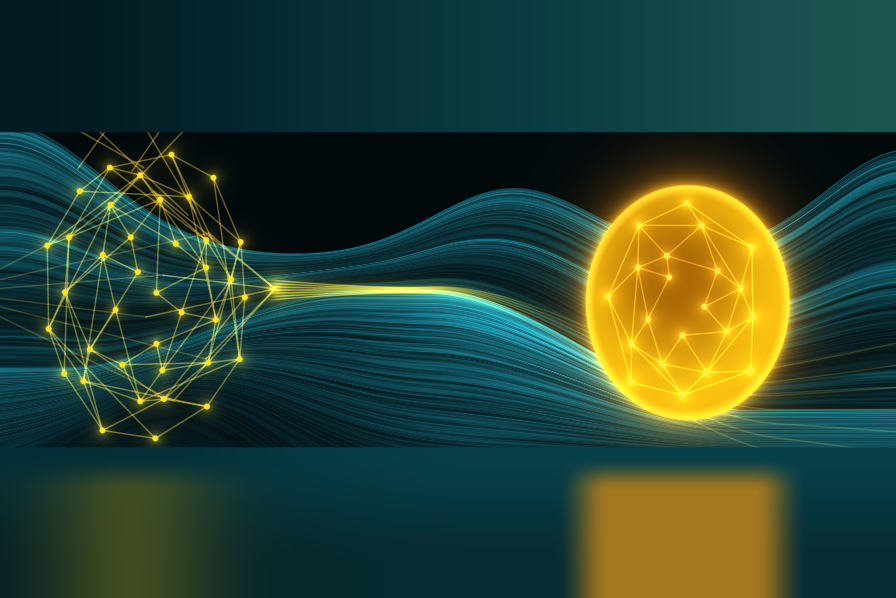
Reproduce this background procedurally as a WebGL 1 fragment shader.

```glsl
precision highp float;
// A dark teal band of flowing strands between a plain wall and a glossy floor.
// Strands are noise contours stretched between wave crests; the node web and
// the golden orb share one spiral network of points and links.
uniform vec2 u_resolution;
const vec3 GOLD = vec3(1.0, 0.82, 0.12);
const vec3 TEAL = vec3(0.11, 0.56, 0.64);
const vec3 NIGHT = vec3(0.004, 0.035, 0.045);
const float BAND_TOP = 0.779;
const float BAND_BOTTOM = 0.252;

vec2 hash2(vec2 p) {
  p = vec2(dot(p, vec2(127.1, 311.7)), dot(p, vec2(269.5, 183.3)));
  return fract(sin(p) * 43758.5) * 2.0 - 1.0;
}
float corner(vec2 i, vec2 f, vec2 o) { return dot(hash2(i + o), f - o); }
float gradientNoise(vec2 p) {
  vec2 i = floor(p), f = fract(p), u = f * f * (3.0 - 2.0 * f);
  return mix(mix(corner(i, f, vec2(0, 0)), corner(i, f, vec2(1, 0)), u.x),
             mix(corner(i, f, vec2(0, 1)), corner(i, f, vec2(1, 1)), u.x), u.y);
}
float bump(float x, float center, float width) {
  float t = (x - center) / width;
  return exp(-t * t);
}
float stroke(float d, float px) { return 1.0 - smoothstep(0.0, 0.0012 + 0.7 * px, d); }
float link(vec2 p, vec2 a, vec2 b, float px) {
  vec2 d = b - a;
  return stroke(length(p - a - d * clamp(dot(p - a, d) / dot(d, d), 0.0, 1.0)), px);
}

// Filaments along constant v, softened where the sheet is pinched
float strands(float x, float v, float count, float height, float px) {
  float blur = count * px / height;
  float n = abs(gradientNoise(vec2(x * 1.3 + count, v * count)));
  return (1.0 - smoothstep(0.0, 0.12 + 0.35 * blur, n)) / (1.0 + blur);
}
vec3 sheet(float x, float v, float height, float light, float px) {
  float lines = 0.4 * strands(x, v, 24.0, height, px)
    + 0.4 * strands(x, v, 47.0, height, px) + 0.25 * strands(x, v, 83.0, height, px);
  return NIGHT + TEAL * light * (0.24 + lines);
}
vec3 waves(vec2 p, float px) {
  float x = p.x;
  float far = 0.57 + 0.225 * bump(x, 0.0, 0.24) + 0.115 * bump(x, 0.86, 0.19)
    + 0.18 * bump(x, 1.52, 0.2);
  float front = mix(0.385, 0.515, smoothstep(0.1, 0.6, x)) - 0.2 * smoothstep(0.72, 1.25, x);
  float low = 0.235 + 0.125 * bump(x, 0.33, 0.25);
  // Back sheet: overlapping folds, each brightest on its crest
  float v = (far - p.y) / (far - front), fold = fract(v * 2.4);
  float light = 0.25 + 0.75 * exp(-2.2 * fold) * smoothstep(0.0, 0.06, fold);
  light *= mix(1.0, 0.5, smoothstep(0.3, 0.9, v));
  vec3 back = sheet(x, v, far - front, light, px) + TEAL * 0.5 * stroke(abs(p.y - far), px);
  vec3 col = mix(NIGHT, back, smoothstep(-px, px, far - p.y));
  // Front sheet: lit on the falling slope and along the right trough
  float w = (front - p.y) / (front - low), depth = max(w, 0.0);
  light = 0.3 + 0.55 * exp(-2.2 * depth) + 0.75 * bump(x, 0.93, 0.2) * exp(-2.0 * depth)
    + 0.3 * smoothstep(1.1, 1.4, x);
  light *= 1.0 - 0.5 * smoothstep(0.8, 1.5, w);
  return mix(col, sheet(x, w + 5.0, front - low, light, px), smoothstep(-px, px, front - p.y));
}

vec2 node(float i, float count, vec2 center, vec2 radius) {
  float a = i * 2.39996;
  vec2 q = sqrt((i + 0.5) / count) * vec2(cos(a), sin(a));
  return center + radius * (q + 0.09 * hash2(vec2(i, count)));
}
// Returns link coverage, node coverage and node glow
vec3 network(vec2 p, vec2 center, vec2 radius, float count, vec3 hops, float px) {
  vec3 sum = vec3(0.0);
  for (int k = 0; k < 38; k++) {
    float i = float(k);
    if (i >= count) break;
    vec2 a = node(i, count, center, radius);
    for (int h = 0; h < 3; h++) {
      float j = i + (h == 0 ? hops.x : h == 1 ? hops.y : hops.z);
      if (j < count) sum.x += link(p, a, node(j, count, center, radius), px);
    }
    float d = length(p - a);
    sum.y = max(sum.y, 1.0 - smoothstep(0.0045 - 0.5 * px, 0.0045 + px, d));
    sum.z += exp(-d / 0.009);
  }
  return min(sum, vec3(1.4, 1.0, 1.0));
}
// Links from the web to the hub, the left border and the upper border
float outerLinks(vec2 p, vec2 hub, float px) {
  float sum = 0.0;
  for (int k = 0; k < 6; k++) {
    float i = float(k);
    vec2 inner = vec2(0.29 + 0.06 * sin(i * 2.0), 0.33 + 0.07 * i);
    vec2 upper = vec2(0.24 + 0.11 * sin(i * 2.4), 0.68 + 0.04 * cos(i * 3.0));
    sum += link(p, hub, inner, px) + link(p, vec2(0.1 + 0.045 * i, 0.8), upper, px)
      + 0.5 * link(p, vec2(-0.02, 0.48 + 0.012 * i), inner, px);
  }
  return sum;
}
// Golden threads from the hub, pinched midway and spreading to the orb
float threads(vec2 p, float px) {
  float sum = 0.0, mid = 0.515 - 0.2 * smoothstep(0.72, 1.3, p.x);
  float spread = 0.0015 + 0.05 * pow(abs(p.x - 0.68), 1.7);
  for (int k = -3; k <= 3; k++) {
    float d = abs(p.y - mid - float(k) * spread);
    sum += 0.45 * stroke(d, px) + 0.06 * exp(-d / 0.008);
  }
  return sum * smoothstep(0.44, 0.48, p.x) * (1.0 - 0.65 * smoothstep(0.65, 0.95, p.x));
}
vec3 orb(vec3 col, vec2 p, float px) {
  vec2 center = vec2(1.15, 0.494), radius = vec2(0.17, 0.196), q = (p - center) / radius;
  float r = length(q), d = (r - 1.0) * 0.182, away = max(d, 0.0);
  col += vec3(0.46, 0.25, 0.015) * exp(-away / 0.035) + GOLD * 0.4 * exp(-away / 0.008);
  float rim = smoothstep(0.1, 1.05, length(q - vec2(-0.12, 0.2)));
  vec3 body = mix(vec3(0.66, 0.4, 0.02), vec3(0.97, 0.75, 0.06), rim);
  body += vec3(0.2, 0.22, 0.15) * smoothstep(0.9, 1.0, r);
  vec3 net = network(p, center, radius * 0.88, 21.0, vec3(3.0, 5.0, 8.0), px);
  body += vec3(0.22, 0.2, 0.07) * net.x + vec3(0.4, 0.35, 0.1) * net.z;
  return mix(col, mix(body, vec3(1.0, 0.93, 0.3), net.y), 1.0 - smoothstep(-px, px, d));
}
// Glossy floor with blurred reflections of the web and the orb
vec3 ground(vec2 p) {
  float depth = BAND_BOTTOM - p.y, fade = smoothstep(0.015, 0.075, depth);
  vec3 col = mix(vec3(0.02, 0.23, 0.27), vec3(0.025, 0.16, 0.18), smoothstep(0.0, 0.2, depth));
  col *= 0.78 + 0.3 * smoothstep(0.1, 0.8, p.x);
  col = mix(col, vec3(0.33, 0.35, 0.12), bump(p.x, 0.22, 0.14) * fade * 0.75);
  float glow = 1.0 - smoothstep(0.12, 0.21, abs(p.x - 1.14));
  return mix(col, vec3(0.64, 0.47, 0.12), glow * fade);
}
void main() {
  vec2 p = gl_FragCoord.xy / u_resolution.y, hub = vec2(0.46, 0.517);
  float px = 1.0 / u_resolution.y;
  vec3 wall = mix(vec3(0.01, 0.1, 0.13), vec3(0.04, 0.23, 0.25), smoothstep(0.0, 0.95, p.x));
  wall = mix(wall, vec3(0.11, 0.33, 0.32), smoothstep(0.8, 1.5, p.x));
  vec3 web = network(p, vec2(0.244, 0.51), vec2(0.19, 0.255), 38.0, vec3(5.0, 8.0, 11.0), px);
  float links = min(web.x + outerLinks(p, hub, px), 1.4);
  vec3 band = waves(p, px) + vec3(0.42, 0.34, 0.08) * links + GOLD * web.z * 0.55;
  band = mix(band, vec3(1.0, 0.9, 0.12), web.y);
  band += GOLD * (threads(p, px) + exp(-length(p - hub) / 0.012));
  vec3 col = mix(ground(p), orb(band, p, px), smoothstep(-px, px, p.y - BAND_BOTTOM));
  col = mix(col, wall, smoothstep(-px, px, p.y - BAND_TOP));
  gl_FragColor = vec4(clamp(col, 0.0, 1.0), 1.0);
}
```
